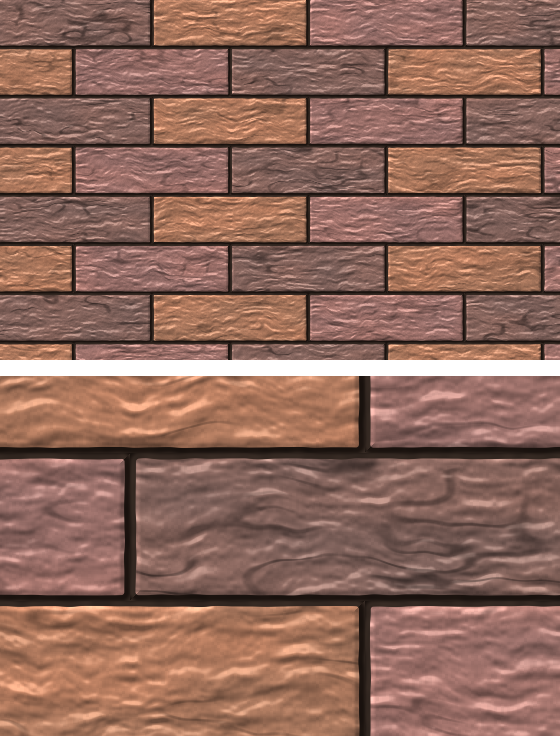
Top: the whole. Bottom: its middle third, enlarged.
A Shadertoy shader for this texture:

```glsl
// Running-bond brick wall: three brick tones cycle along staggered courses.
// Each brick is a rounded box with a lit bevel; stretched, warped noise gives
// its wrinkled face, shaded by the slope of that relief toward the light.

#define COLUMNS 3.583          // bricks across the canvas
#define ROWS 7.32              // courses down the canvas
#define ORIGIN vec2(0.028, 0.037)
#define ASPECT 3.175           // brick pitch, width over height
#define JOINT 0.078            // joint width, in course heights
#define BEVEL 0.036            // width of the lit rim
#define RELIEF 1.15            // strength of the wrinkle shading
#define CREASE 0.26            // darkness of the thin cracks

const vec3 UMBER  = vec3(0.51, 0.385, 0.355);
const vec3 ORANGE = vec3(0.67, 0.465, 0.36);
const vec3 ROSE   = vec3(0.605, 0.435, 0.41);
const vec3 MORTAR = vec3(0.20, 0.155, 0.13);
const vec3 SHADOW = vec3(0.10, 0.07, 0.055);

// Integer hash of a lattice point, 0 to 1
float hash(vec2 cell) {
    uvec2 k = uvec2(ivec2(cell)) * uvec2(1597u, 51749u);
    uint h = (k.x ^ (k.y >> 3u)) * 747796u + k.y * 2891u;
    h = (h ^ (h >> 15u)) * 739391u;
    h = (h ^ (h >> 13u)) * 277803u;
    h ^= h >> 16u;
    return float(h & 65535u) / 65535.0;
}

float noise(vec2 p) {
    vec2 i = floor(p), f = fract(p);
    f = f * f * (3.0 - 2.0 * f);
    return mix(mix(hash(i), hash(i + vec2(1, 0)), f.x),
               mix(hash(i + vec2(0, 1)), hash(i + vec2(1, 1)), f.x), f.y);
}

// Bends the horizontal grain
vec2 warp(vec2 p) {
    p.y += 0.16 * noise(p * vec2(1.7, 2.3)) + 0.05 * noise(p * vec2(6.0, 5.0));
    return p;
}

// Height of the wrinkled face
float relief(vec2 p) {
    p = warp(p);
    return 0.55 * noise(p * vec2(2.6, 11.0))
         + 0.32 * noise(p * vec2(6.5, 21.0) + 31.0)
         + 0.13 * noise(p * vec2(19.0, 36.0) + 67.0);
}

// Thin broken cracks along the grain
float cracks(vec2 p) {
    float line = abs(noise(warp(p) * vec2(2.2, 9.0) + 113.0) - 0.5);
    float patches = smoothstep(0.4, 0.7, noise(p * vec2(1.8, 4.0) + 59.0));
    return (1.0 - smoothstep(0.02, 0.12, line)) * patches;
}

// Colour of the brick face; kind 0 umber, 1 orange, 2 rose
vec3 brickFace(vec2 p, float kind) {
    vec3 base = kind < 0.5 ? UMBER : kind < 1.5 ? ORANGE : ROSE;
    float blotch = noise(p * vec2(1.3, 3.5) + 17.0) - 0.5;
    base *= 1.0 + blotch * vec3(0.13, 0.08, 0.05);

    float slope = relief(p) - relief(p + vec2(-0.012, 0.03));
    vec3 color = base * (1.0 + RELIEF * clamp(slope, -0.3, 0.25));
    color += vec3(0.10, 0.10, 0.095) * smoothstep(0.07, 0.22, slope);
    float depth = CREASE * (kind < 0.5 ? 1.25 : 0.8);
    color *= 1.0 - depth * cracks(p);
    return color * (0.97 + 0.06 * hash(floor(p * 45.0)));
}

void mainImage(out vec4 fragColor, in vec2 fragCoord) {
    vec2 uv = fragCoord / iResolution.xy;
    float pixel = ROWS / iResolution.y;

    // Courses count down from the top; odd ones shift half a brick
    vec2 grid = vec2(uv.x * COLUMNS, (1.0 - uv.y) * ROWS) + ORIGIN;
    float odd = mod(floor(grid.y), 2.0);
    grid.x += 0.5 * odd;
    vec2 id = floor(grid);
    float kind = mod(id.x + odd, 3.0);

    // Local position from the brick centre, y upward
    vec2 local = (fract(grid) - 0.5) * vec2(ASPECT, -1.0);
    vec2 halfSize = 0.5 * (vec2(ASPECT, 1.0) - JOINT);
    vec2 grain = local + 5.0 + id * vec2(7.3, 11.7);

    // Rounded box distance with slightly worn edges
    float corner = 0.02;
    vec2 q = abs(local) - halfSize + corner;
    float dist = length(max(q, 0.0)) + min(max(q.x, q.y), 0.0) - corner;
    dist += 0.010 * (noise(grain * 9.0) - 0.5);

    // Rim: bright at the top and left, dim at the bottom and right
    vec3 brick = brickFace(grain, kind);
    float facing = q.y > q.x ? sign(local.y) : -sign(local.x);
    float rim = smoothstep(-BEVEL - pixel, -BEVEL * 0.4, dist);
    brick *= 1.0 + rim * (facing > 0.0 ? 0.17 : -0.20);

    // Joint: deep shadow beside the brick above or to the left
    float shade = q.y > q.x ? -sign(local.y) : sign(local.x);
    vec3 joint = mix(MORTAR, SHADOW, smoothstep(-0.02, 0.02, shade * (JOINT * 0.5 - dist)));
    joint *= 0.9 + 0.2 * noise(grain * 14.0);

    float cover = 1.0 - smoothstep(-0.6 * pixel, 0.6 * pixel, dist);
    fragColor = vec4(mix(joint, brick, cover), 1.0);
}
```
